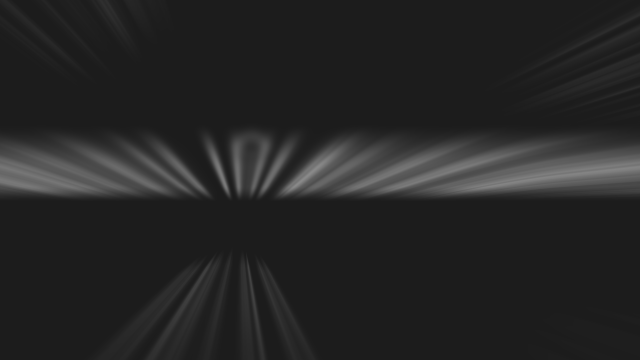
This background is drawn by a WebGL 2 fragment shader. Its source:

```glsl
#version 300 es
precision highp float;
// Grey light rays bursting from a vanishing point: a blurred bright band, a floor fan and faint corner streaks.
uniform vec2 u_resolution;
out vec4 outColor;

const float BACKGROUND = 0.108;
const vec2 VANISH = vec2(0.667, 0.403);      // in canvas heights
const vec2 BAND_VANISH = vec2(0.671, 0.363);
const float BAND_LIFT = 0.052;               // raises the band origin toward the sides
const vec2 BAND_BOTTOM = vec2(0.438, 0.484); // fade in, upward
const vec2 BAND_TOP = vec2(0.530, 0.660);    // fade out, upward
const vec2 ARCH_CENTER = vec2(0.699, 0.586);
const float ARCH_RADIUS = 0.035;
const float SIDE_GLOW = 0.19;

// Ray: direction, width, strength
const int BAND_RAYS = 16;
const vec3 BAND[BAND_RAYS] = vec3[](
  vec3(-2.62, 0.20, 0.17), vec3(-2.22, 0.15, 0.16), vec3(-1.90, 0.11, 0.10),
  vec3(-1.49, 0.11, 0.15), vec3(-1.15, 0.08, 0.15), vec3(-0.88, 0.08, 0.27),
  vec3(-0.37, 0.065, 0.36), vec3(-0.06, 0.085, 0.31), vec3(0.13, 0.12, 0.13),
  vec3(0.29, 0.075, 0.27), vec3(0.54, 0.09, 0.34), vec3(1.03, 0.14, 0.39),
  vec3(1.33, 0.12, 0.13), vec3(1.82, 0.11, 0.16), vec3(2.20, 0.12, 0.13),
  vec3(2.85, 0.30, 0.18));

const int FLOOR_RAYS = 9;
const vec3 FLOOR[FLOOR_RAYS] = vec3[](
  vec3(-0.96, 0.08, 0.07), vec3(-0.83, 0.07, 0.08), vec3(-0.62, 0.04, 0.16),
  vec3(-0.48, 0.09, 0.09), vec3(-0.24, 0.06, 0.07), vec3(0.06, 0.06, 0.10),
  vec3(0.16, 0.022, 0.18), vec3(0.38, 0.05, 0.09), vec3(0.49, 0.05, 0.09));

float hash(float n) {
  return fract(sin(n * 127.1) * 43758.5);
}

float noise(float x) {
  float cell = floor(x);
  return mix(hash(cell), hash(cell + 1.0), smoothstep(0.0, 1.0, x - cell));
}

float bell(float x, float width) {
  return exp(-x * x / (width * width));
}

// Soft rays with a blurred arch between the two central ones
float bandLight(vec2 p) {
  vec2 d = p - BAND_VANISH;
  d.y -= BAND_LIFT * smoothstep(0.1, 0.9, abs(d.x));
  float dir = asinh(d.x / max(d.y, 0.01));
  float light = SIDE_GLOW * smoothstep(0.5, 1.8, abs(dir));
  for (int i = 0; i < BAND_RAYS; i++)
    light += BAND[i].z * bell(dir - BAND[i].x, BAND[i].y);
  light *= 0.78 + 0.28 * noise(dir * 9.0) + 0.16 * noise(dir * 21.0 + 40.0);
  light *= smoothstep(BAND_BOTTOM.x, BAND_BOTTOM.y, p.y);
  light *= 1.0 - smoothstep(BAND_TOP.x, BAND_TOP.y, p.y);
  vec2 q = p - ARCH_CENTER;
  float arch = bell(length(q) - ARCH_RADIUS, 0.021);
  return light + 0.10 * arch * smoothstep(-0.03, 0.02, q.y);
}

// Pointed petals that open downward and dim with distance
float floorLight(vec2 d) {
  float depth = max(-d.y, 0.01);
  float slope = d.x / depth;
  float light = 0.0;
  for (int i = 0; i < FLOOR_RAYS; i++) {
    float offset = slope - FLOOR[i].x;
    float start = 0.080 + 0.035 * abs(FLOOR[i].x + 0.2);
    float taper = smoothstep(start, start + 0.06, depth);
    light += FLOOR[i].z * taper * bell(offset, FLOOR[i].y * (0.55 + 0.45 * taper));
  }
  light *= 0.75 + 0.4 * noise(slope * 45.0 + 70.0);
  return light * (1.0 - 0.45 * smoothstep(0.2, 0.42, depth));
}

// Thin streaks kept to the upper corners and, barely, the lower right
float cornerLight(vec2 p, vec2 d) {
  float dir = asinh(d.x / max(d.y, 0.01));
  float streak = pow(noise(dir * 34.0 + 11.0), 2.0) * (0.5 + 0.6 * noise(dir * 95.0));
  float ragged = 0.12 * noise(dir * 17.0 + 5.0);
  float left = smoothstep(0.58, 0.80, length(d) + ragged)
    * smoothstep(-0.22, -0.45, dir) * smoothstep(-1.25, -0.95, dir);
  float right = smoothstep(0.76, 1.20, length(d) + ragged)
    * smoothstep(1.25, 1.5, dir) * smoothstep(0.63, 0.76, p.y);
  float lowStreak = noise(d.x / max(-d.y, 0.01) * 9.0);
  float low = smoothstep(0.7, 1.0, d.x) * smoothstep(-0.22, -0.32, d.y);
  return streak * (0.085 * left + 0.075 * right) + 0.015 * low * lowStreak;
}

void main() {
  vec2 p = gl_FragCoord.xy / u_resolution.y;
  vec2 d = p - VANISH;
  float shade = BACKGROUND + bandLight(p) + floorLight(d) + cornerLight(p, d);
  outColor = vec4(vec3(shade), 1.0);
}
```
